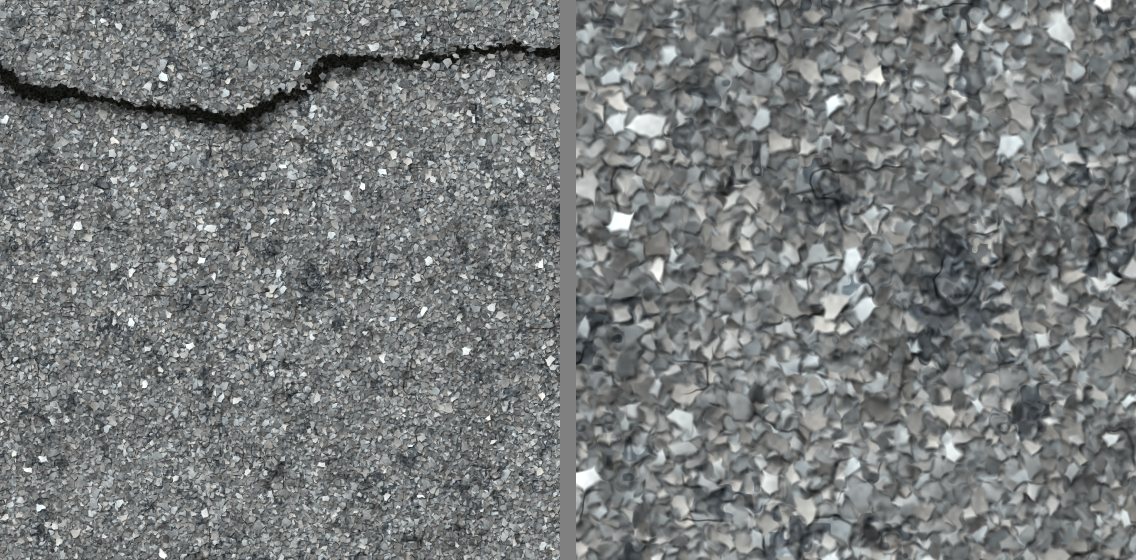
Left, the full canvas; right, a detail of the centre.
This texture is drawn by a Shadertoy shader. Its source:

```glsl
// Weathered grey asphalt: packed angular chips, bright quartz flecks and a jagged dark crack.

const vec3 BINDER = vec3(0.445, 0.46, 0.465);
const vec3 COOL_TINT = vec3(0.95, 1.005, 1.025);
const vec3 WARM_TINT = vec3(1.01, 1.00, 0.97);
const vec3 CRACK_COLOR = vec3(0.08, 0.08, 0.07);
const vec2 SHADOW_SHIFT = vec2(0.0010, -0.0017);
const float SHADOW_DEPTH = 0.27;
const float SOFTNESS = 0.0014;
const float CRACK_MIN = 0.0045;
const float CRACK_MAX = 0.0120;
const float TAU = 6.28318;

// Centreline of the crack, left to right
const int CRACK_POINTS = 13;
const vec2 CRACK[CRACK_POINTS] = vec2[](
    vec2(-0.02, 0.89), vec2(0.05, 0.835), vec2(0.13, 0.833), vec2(0.23, 0.814),
    vec2(0.33, 0.798), vec2(0.43, 0.778), vec2(0.465, 0.805), vec2(0.54, 0.840),
    vec2(0.58, 0.888), vec2(0.68, 0.889), vec2(0.78, 0.897), vec2(0.90, 0.915),
    vec2(1.02, 0.902));

vec4 hash4(vec2 p) {
    vec4 q = fract(p.xyxy * vec4(0.1031, 0.1030, 0.0973, 0.1099));
    q += dot(q, q.wzxy + 33.33);
    return fract((q.xxyz + q.yzzw) * q.zywx);
}

float noise(vec2 p) {
    vec2 i = floor(p), f = fract(p);
    f = f * f * (3.0 - 2.0 * f);
    return mix(mix(hash4(i).x, hash4(i + vec2(1, 0)).x, f.x),
               mix(hash4(i + vec2(0, 1)).x, hash4(i + vec2(1, 1)).x, f.x), f.y);
}

// Paints one layer of random five-sided chips with small cast shadows
void scatter(inout vec3 col, vec2 p, float scale, float chance, float radius,
             float tone, float spread, float seed) {
    vec2 g = p * scale, cell = floor(g);
    float soft = SOFTNESS * scale;
    for (int j = -1; j <= 1; j++)
    for (int i = -1; i <= 1; i++) {
        vec2 c = cell + vec2(i, j);
        vec4 h = hash4(c + seed * 37.0 + 11.0);
        vec2 q = g - c - 0.1 - 0.8 * h.yz;
        if (h.x > chance || dot(q, q) > 1.2) continue;
        vec4 k = hash4(c + seed * 53.0 + 91.0);
        float size = radius * mix(0.6, 1.15, k.x);
        vec2 axis = vec2(cos(TAU * k.w), sin(TAU * k.w));
        float chip = -1.0, shade = -1.0;
        for (int n = 0; n < 5; n++) {
            float side = float(n);
            float jitter = fract(h.w * (7.3 + 5.1 * side));
            float a = TAU * (side + 0.7 * jitter) / 5.0 + TAU * k.y;
            vec2 dir = vec2(cos(a), sin(a));
            float reach = size * (0.65 + 0.5 * fract(k.z * (9.7 + 3.3 * side)));
            reach *= mix(0.65, 1.15, abs(dot(dir, axis)));
            chip = max(chip, dot(q, dir) - reach);
            shade = max(shade, dot(q - SHADOW_SHIFT * scale, dir) - reach);
        }
        float value = tone + spread * (k.z + h.w - 1.0);
        vec3 stone = value * mix(COOL_TINT, WARM_TINT, k.w);
        stone *= 1.0 + 0.22 * dot(q, axis);
        col *= 1.0 - SHADOW_DEPTH * (1.0 - smoothstep(-soft, 1.5 * soft, shade));
        col = mix(col, stone, 1.0 - smoothstep(-soft, soft, chip));
    }
}

float crackDistance(vec2 p) {
    float d = 1.0;
    for (int i = 0; i < CRACK_POINTS - 1; i++) {
        vec2 a = CRACK[i], ab = CRACK[i + 1] - a;
        float t = clamp(dot(p - a, ab) / dot(ab, ab), 0.0, 1.0);
        d = min(d, length(p - a - ab * t));
    }
    return d;
}

void mainImage(out vec4 fragColor, in vec2 fragCoord) {
    vec2 p = fragCoord / iResolution.y;
    vec2 rough = vec2(noise(p * 170.0), noise(p * 170.0 + 50.0)) - 0.5;
    vec2 q = p + 0.0034 * rough;

    // Binder and packed chips, fine to coarse
    vec3 col = BINDER * (0.75 + 0.5 * noise(p * 190.0));
    scatter(col, q, 150.0, 0.85, 0.58, 0.555, 0.27, 1.0);
    scatter(col, q, 92.0, 0.62, 0.50, 0.56, 0.26, 2.0);
    scatter(col, q, 125.0, 0.45, 0.46, 0.565, 0.28, 3.0);
    scatter(col, q, 56.0, 0.22, 0.42, 0.60, 0.20, 4.0);

    // Mottled tone, dark pits and thin broken fissures
    col *= 0.87 + 0.14 * noise(p * 11.0) + 0.16 * noise(p * 34.0 + 5.0);
    float pit = smoothstep(0.74, 0.92, noise(q * 46.0 + 1.2 * rough + 7.0));
    col *= mix(vec3(1.0), vec3(0.62, 0.65, 0.68), pit);
    float seam = 1.0 - smoothstep(0.0, 0.07, abs(noise(q * 52.0 + 31.0) - 0.5));
    col *= 1.0 - 0.45 * seam * smoothstep(0.5, 0.75, noise(p * 27.0 + 80.0));

    // Pale and white quartz
    scatter(col, q, 88.0, 0.075, 0.40, 0.77, 0.18, 5.0);
    scatter(col, q, 46.0, 0.060, 0.32, 0.89, 0.18, 6.0);

    // Crack with ragged rim, shade below it and loose rubble on its right half
    vec2 bend = vec2(noise(p * 38.0 + 13.0), noise(p * 38.0 + 64.0)) - 0.5;
    vec2 torn = p + 0.014 * bend + 0.012 * rough;
    float d = crackDistance(torn);
    float below = crackDistance(torn + vec2(0.0, 0.008));
    float width = mix(CRACK_MIN, CRACK_MAX, noise(vec2(p.x * 13.0, 4.0)));
    col *= 1.0 - 0.45 * exp(-max(below - width, 0.0) * 140.0);
    col = mix(col, CRACK_COLOR, 1.0 - smoothstep(width - 0.0025, width + 0.0025, d));
    vec3 rubble = col;
    scatter(rubble, q, 58.0, 0.42, 0.46, 0.52, 0.30, 7.0);
    float loose = smoothstep(0.5, 0.58, p.x) * (1.0 - smoothstep(0.016, 0.022, below));
    col = mix(col, rubble, loose);

    // Fine surface grain
    col += 0.10 * (noise(p * 330.0) - 0.5);
    fragColor = vec4(clamp(col, 0.0, 1.0), 1.0);
}
```
